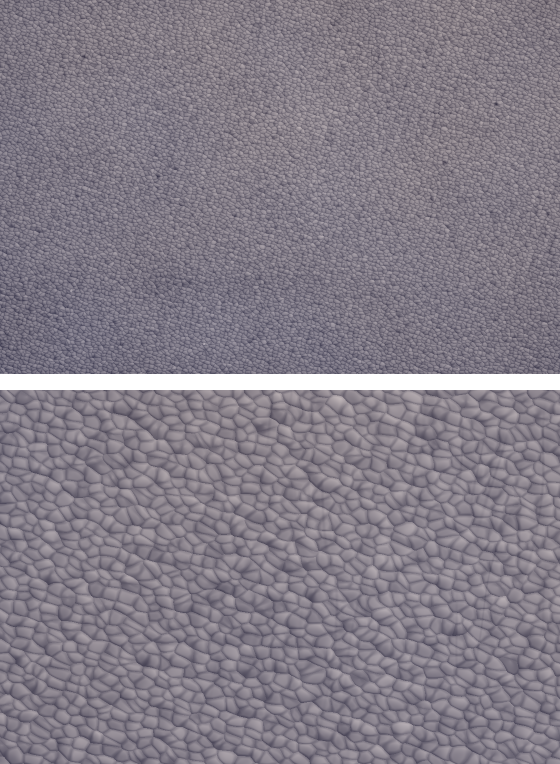
Top, the full canvas; bottom, a detail of the centre.
This texture is drawn by a WebGL 1 fragment shader. Its source:

```glsl
precision highp float;
// Fine-grained violet-grey leather with faint creases, pits and uneven light.
uniform vec2 u_resolution;

vec2 hash2(vec2 p) {
  p = vec2(dot(p, vec2(127.1, 311.7)), dot(p, vec2(269.5, 183.3)));
  return fract(sin(p) * 43758.545);
}

vec2 gradient(vec2 cell) {
  float angle = 6.2832 * hash2(cell).x;
  return vec2(cos(angle), sin(angle));
}

float gradientNoise(vec2 p) {
  vec2 i = floor(p), f = fract(p);
  vec2 u = f * f * f * (f * (f * 6.0 - 15.0) + 10.0);
  vec2 e = vec2(1.0, 0.0);
  float low = mix(dot(gradient(i), f), dot(gradient(i + e), f - e), u.x);
  float high = mix(dot(gradient(i + e.yx), f - e.yx),
                   dot(gradient(i + 1.0), f - 1.0), u.x);
  return mix(low, high, u.y);
}

mat2 rotation(float a) {
  return mat2(cos(a), sin(a), -sin(a), cos(a));
}

// Pebbled relief: domes lit from above, parted by dark crevices.
float grain(vec2 p) {
  vec2 q = rotation(0.3) * p * vec2(78.0, 112.0);
  q += 0.45 * vec2(gradientNoise(q * 0.6), gradientNoise(q * 0.6 + 37.0));
  vec2 cell = floor(q), toDome = vec2(0.0);
  float nearest = 9.0, second = 9.0;
  for (int y = -1; y <= 1; y++) {
    for (int x = -1; x <= 1; x++) {
      vec2 id = cell + vec2(float(x), float(y));
      vec2 r = q - id - 0.1 - 0.8 * hash2(id);
      float d = length(r);
      if (d < nearest) {
        second = nearest;
        nearest = d;
        toDome = r;
      } else {
        second = min(second, d);
      }
    }
  }
  float slope = dot(toDome, normalize(vec2(0.35, 1.0)));
  float crevice = smoothstep(0.0, 0.45, second - nearest) - 0.56;
  return 0.15 * slope + 0.12 * crevice + 0.11 * gradientNoise(q * 0.8 + 11.0);
}

// Thin, nearly upright wrinkles, strongest in the upper middle.
float creases(vec2 p) {
  vec2 q = rotation(0.12) * p;
  q.x += 0.012 * gradientNoise(p * 9.0);
  float line = 1.0 - smoothstep(0.0, 0.09, abs(gradientNoise(q * vec2(42.0, 6.0))));
  float patches = smoothstep(0.0, 0.35, gradientNoise(q * vec2(13.0, 8.0) + 5.0));
  vec2 away = (p - vec2(0.92, 0.74)) / vec2(0.5, 0.42);
  return line * patches * exp(-dot(away, away));
}

// Scattered small round marks; only a share of the grid cells holds one.
float specks(vec2 p, float density, float share, float radius) {
  vec2 q = p * density, id = floor(q);
  vec2 center = 0.2 + 0.6 * hash2(id);
  float present = step(1.0 - share, hash2(id + 71.0).y);
  float d = length(q - id - center) / density;
  return present * (1.0 - smoothstep(radius * 0.3, radius, d));
}

// A short column of pale scuffs on the left.
float scuffs(vec2 p) {
  float sum = 0.0;
  for (int i = 0; i < 4; i++) {
    float k = float(i);
    vec2 d = rotation(0.25) * (p - vec2(0.41 + 0.01 * k, 0.64 + 0.057 * k));
    d /= vec2(0.022, 0.005);
    sum += exp(-dot(d, d));
  }
  return sum;
}

// Slow changes of brightness, a soft fold and darker corners.
float broadLight(vec2 p, vec2 uv) {
  vec2 fold = (p - vec2(0.55, 0.235)) / vec2(0.3, 0.04);
  vec2 c = uv - 0.5;
  float light = 0.045 * (uv.y - 0.45) + 0.03 * (uv.x - 0.5);
  light += 0.022 * gradientNoise(p * 3.0) + 0.025 * gradientNoise(p * 8.0);
  light -= 0.035 * exp(-dot(fold, fold));
  return light + 0.02 - 0.13 * dot(c, c);
}

void main() {
  vec2 uv = gl_FragCoord.xy / u_resolution;
  vec2 p = gl_FragCoord.xy / u_resolution.y;

  // Four samples per pixel keep the fine grain smooth.
  float relief = 0.0;
  for (int i = 0; i < 4; i++) {
    vec2 offset = vec2(mod(float(i), 2.0), floor(float(i) * 0.5)) - 0.5;
    relief += 0.25 * grain(p + 0.5 * offset / u_resolution.y);
  }

  float tone = 0.494 + relief + broadLight(p, uv);
  tone -= 0.06 * creases(p) + 0.13 * specks(p, 8.0, 0.13, 0.008);
  tone += 0.07 * scuffs(p) + 0.22 * specks(p + 3.7, 6.0, 0.03, 0.005);

  vec3 shadow = vec3(0.37, 0.35, 0.41), highlight = vec3(0.62, 0.59, 0.62);
  vec3 color = mix(shadow, highlight, (tone - 0.37) / 0.25);
  float warmth = 0.8 * (uv.y - 0.5) + 0.5 * (uv.x - 0.5) + 0.4 * gradientNoise(p * 4.0 + 9.0);
  color += warmth * vec3(0.016, 0.002, -0.022);
  gl_FragColor = vec4(clamp(color, 0.0, 1.0), 1.0);
}
```
